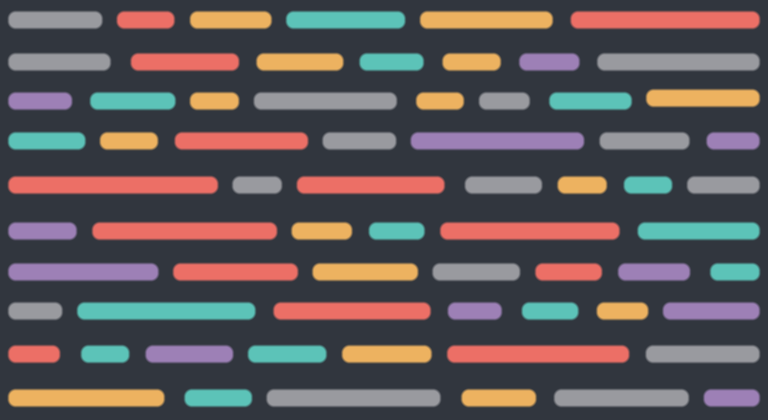
Give the GLSL for this pattern, as a Shadertoy shader.

```glsl
// Ten rows of flat, rounded coloured dashes of mixed length on a dark slate ground.

// Layout, in units of the canvas height
const int   ROWS = 10;
const int   MAX_DASHES = 8;
const int   DASH_COUNT[ROWS] = int[](6, 7, 8, 7, 7, 6, 7, 7, 7, 6);
const float ROW_SHIFT[ROWS] = float[](0.0, 0.0, -0.07, -0.12, -0.07, 0.025, 0.0, -0.07, -0.045, 0.0);
const float ROW_CENTRE = 0.476;      // dash centre within its row, from the top
const float MARGIN = 0.020;
const float HALF_THICKNESS = 0.0202;
const float CORNER_RADIUS = 0.0175;
const float MIN_LENGTH = 0.106;
const float MIN_GAP = 0.035;
const float GAP_SPREAD = 0.016;
const float SOFTNESS = 0.0045;
const int   RAISED_ROW = 2;          // its last dash sits a little high
const float RAISE = 0.007;
const float SEED = 3.0;

// Colours: red, grey, teal, orange, purple
const int  COLOURS = 5;
const vec3 GROUND = vec3(0.192, 0.212, 0.243);
const vec3 PALETTE[COLOURS] = vec3[](
    vec3(0.925, 0.435, 0.400),
    vec3(0.600, 0.604, 0.624),
    vec3(0.360, 0.765, 0.720),
    vec3(0.930, 0.698, 0.375),
    vec3(0.615, 0.502, 0.714));
const float STRETCH[COLOURS] = float[](1.8, 1.2, 0.8, 0.8, 0.9);

float hash(vec2 p) {
    return fract(sin(dot(p, vec2(127.1, 311.7))) * 43758.5453);
}

float roundedBox(vec2 p, vec2 halfSize, float radius) {
    vec2 q = abs(p) - halfSize + radius;
    return length(max(q, 0.0)) + min(max(q.x, q.y), 0.0) - radius;
}

// Gap that follows a dash
float gapAfter(vec2 id) {
    float h = hash(id + 41.3);
    return MIN_GAP + GAP_SPREAD * h * h;
}

void mainImage(out vec4 fragColor, in vec2 fragCoord) {
    vec2 p = fragCoord / iResolution.y;
    float aspect = iResolution.x / iResolution.y;
    float fromTop = 1.0 - p.y;
    int row = clamp(int(fromTop * float(ROWS)), 0, ROWS - 1);
    int count = DASH_COUNT[row];
    float rowY = (float(row) + ROW_CENTRE + ROW_SHIFT[row]) / float(ROWS);

    // Pick colours that differ from the dash before, and a share of spare length
    int colourOf[MAX_DASHES];
    float share[MAX_DASHES];
    float shareSum = 0.0;
    float spare = aspect - 2.0 * MARGIN - float(count) * MIN_LENGTH;
    int colour = int(hash(vec2(float(row), SEED)) * float(COLOURS)) % COLOURS;
    for (int i = 0; i < count; i++) {
        vec2 id = vec2(float(i) + SEED, float(row) + 1.0);
        colour = (colour + 1 + int(hash(id) * float(COLOURS - 1))) % COLOURS;
        float h = hash(id + 17.7);
        colourOf[i] = colour;
        share[i] = (0.04 + h * h) * STRETCH[colour];
        shareSum += share[i];
        if (i < count - 1) spare -= gapAfter(id);
    }

    // Lay the dashes from margin to margin
    float blur = max(SOFTNESS, 1.0 / iResolution.y);
    vec3 col = GROUND;
    float left = MARGIN;
    for (int i = 0; i < count; i++) {
        vec2 id = vec2(float(i) + SEED, float(row) + 1.0);
        float dashLength = MIN_LENGTH + spare * share[i] / shareSum;
        float raise = (row == RAISED_ROW && i == count - 1) ? RAISE : 0.0;
        vec2 local = vec2(p.x - left - 0.5 * dashLength, fromTop - rowY + raise);
        float d = roundedBox(local, vec2(0.5 * dashLength, HALF_THICKNESS), CORNER_RADIUS);
        col = mix(col, PALETTE[colourOf[i]], 1.0 - smoothstep(-blur, blur, d));
        left += dashLength + gapAfter(id);
    }
    fragColor = vec4(col, 1.0);
}
```
